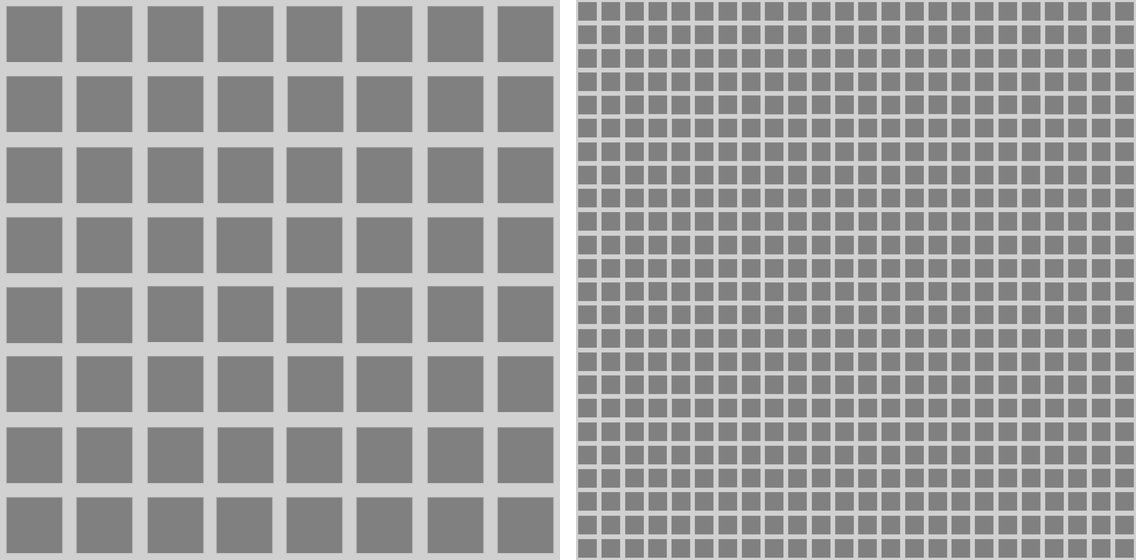
Left: one tile. Right: repeated 3 by 3.
Give the GLSL for this pattern, as a WebGL 2 fragment shader.

```glsl
#version 300 es
precision highp float;
// Eight by eight grid of flat grey squares on a pale ground.
// Each cell holds one box distance; a slight drift that repeats every
// four cells, reversed in a few of them, makes the gaps uneven.

uniform vec2 u_resolution;
out vec4 outColor;

// Offset of a square from its cell centre, in cell units.
vec2 squareDrift(vec2 cell) {
    vec2 phase = mod(cell, 4.0);
    vec2 drift = step(1.5, phase) - 0.5;

    // Sideways slips in the two middle columns.
    bool slipRight = cell.x == 4.0 && phase.y == 2.0;
    bool slipLeft = cell.x == 3.0 && phase.y == 0.0;
    if (slipRight || slipLeft) drift.x = -drift.x;

    // Dropped pairs in one row.
    if (cell.y == 3.0 && phase.x < 1.5) drift.y = -drift.y;

    return (drift + vec2(0.0, 0.25)) / 64.0;
}

// Signed distance to an axis-aligned square.
float squareDistance(vec2 p, float halfSide) {
    vec2 d = abs(p) - halfSide;
    return length(max(d, 0.0)) + min(max(d.x, d.y), 0.0);
}

void main() {
    vec2 grid = gl_FragCoord.xy / u_resolution * 8.0;
    vec2 cell = floor(grid);
    vec2 local = fract(grid) - 0.5 - squareDrift(cell);

    // Edge softened over one output pixel.
    float pixel = 8.0 / min(u_resolution.x, u_resolution.y);
    float coverage = clamp(0.5 - squareDistance(local, 0.3984) / pixel, 0.0, 1.0);

    vec3 ground = vec3(0.82);
    vec3 squareGrey = vec3(0.5);
    outColor = vec4(mix(ground, squareGrey, coverage), 1.0);
}
```
